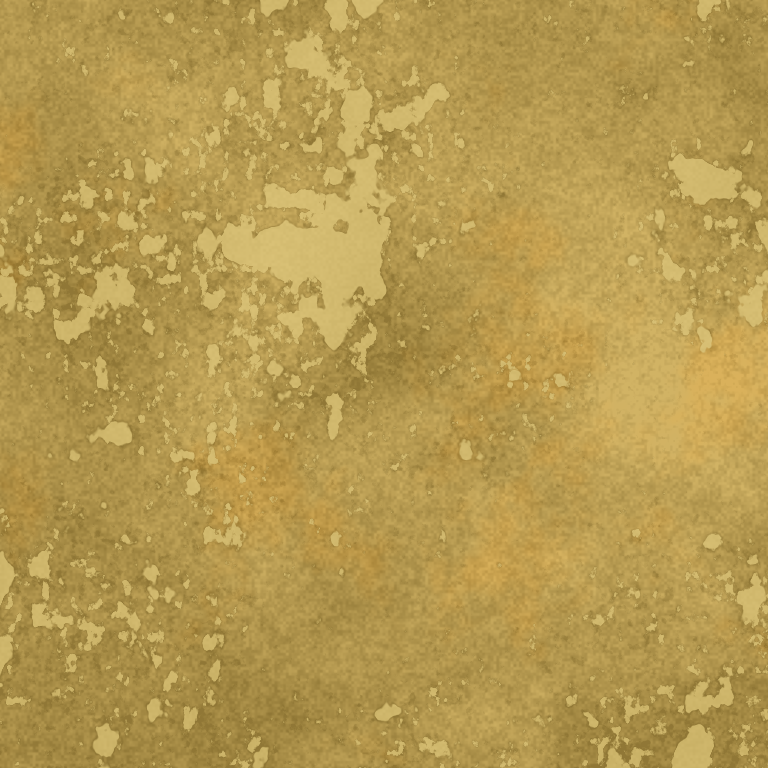
Reproduce this texture procedurally as a WebGL 1 fragment shader.

```glsl
precision highp float;
// Weathered ochre plaster: cloudy stains and fine sandy grain, with pale flaked
// chips gathered in patches. Clouds are fractal value noise; chips are the peaks
// of finer noise, cut at a threshold and outlined by a thin dark rim.

uniform vec2 u_resolution;

const vec3 DARK_OCHRE = vec3(0.60, 0.50, 0.235);
const vec3 LIGHT_OCHRE = vec3(0.775, 0.66, 0.36);
const vec3 CHIP_COLOR = vec3(0.82, 0.725, 0.43);
const vec3 RUST_TINT = vec3(0.035, -0.005, -0.035);

float hash(vec2 p) {
  vec3 q = fract(p.xyx * vec3(0.1031, 0.1030, 0.0973));
  q += dot(q, q.yzx + 33.33);
  return fract((q.x + q.y) * q.z);
}

float valueNoise(vec2 p) {
  vec2 cell = floor(p);
  vec2 f = fract(p);
  vec2 w = f * f * f * (f * (f * 6.0 - 15.0) + 10.0);
  float low = mix(hash(cell), hash(cell + vec2(1.0, 0.0)), w.x);
  float high = mix(hash(cell + vec2(0.0, 1.0)), hash(cell + 1.0), w.x);
  return mix(low, high, w.y);
}

// Fractal noise, normalised to 0..1; each octave is turned to hide the grid.
float fbm(vec2 p, float gain) {
  mat2 turn = mat2(1.6, 1.2, -1.2, 1.6);
  float sum = 0.0;
  float total = 0.0;
  float weight = 1.0;
  for (int i = 0; i < 5; i++) {
    sum += weight * valueNoise(p);
    total += weight;
    weight *= gain;
    p = turn * p + 17.3;
  }
  return sum / total;
}

// Returns chip coverage in x and the dark rim around it in y.
vec2 chipLayer(vec2 p, float scale, float cluster, float threshold, float pixel) {
  float field = fbm(p * scale * vec2(1.1, 0.9) + scale * 3.7, 0.48);
  field += 0.55 * (cluster - 0.5);
  float soft = 0.5 * scale * pixel + 0.004;
  float rimWidth = min(0.0035 * scale, 0.1);
  float chip = smoothstep(threshold - soft, threshold + soft, field);
  float rim = smoothstep(threshold - rimWidth, threshold, field);
  return vec2(chip, rim);
}

void main() {
  vec2 p = gl_FragCoord.xy / u_resolution.y;
  float pixel = 1.0 / u_resolution.y;

  // Broad stains, worn patches and sandy grain
  vec2 warp = vec2(valueNoise(p * 5.0 + 40.0), valueNoise(p * 5.0 + 71.0)) - 0.5;
  float clouds = fbm(p * 3.5 + 0.35 * warp + 8.0, 0.62);
  float cluster = fbm(p * 4.5 + 0.3 * warp + 53.0, 0.55);
  float fineGrain = valueNoise(p * 270.0) - 0.5;
  float coarseGrain = valueNoise(p * 125.0 + 19.0) - 0.5;
  float tone = 0.64 + 1.6 * (clouds - 0.5) - 0.45 * (cluster - 0.5);
  tone += 0.5 * fineGrain + 0.33 * coarseGrain;

  // Small dark pits, denser in the worn patches
  float pitField = fbm(p * 95.0 + 5.0, 0.5) + 0.5 * (cluster - 0.5);
  tone -= 0.35 * smoothstep(0.64, 0.80, pitField);

  // Chips from large flakes down to specks
  float chip = 0.0;
  float rim = 0.0;
  float scale = 13.0;
  for (int i = 0; i < 3; i++) {
    vec2 flake = chipLayer(p + 0.01 * warp, scale, cluster, 0.775, pixel);
    chip = max(chip, flake.x);
    rim = max(rim, flake.y);
    scale *= 2.5;
  }
  tone -= 0.4 * rim;

  vec3 color = mix(DARK_OCHRE, LIGHT_OCHRE, clamp(tone, -0.2, 1.25));
  color += RUST_TINT * smoothstep(0.55, 0.8, fbm(p * 6.0 + 91.0, 0.65));
  vec3 chipShade = CHIP_COLOR + 0.025 * fineGrain + 0.08 * (clouds - 0.5);
  gl_FragColor = vec4(mix(color, chipShade, chip), 1.0);
}
```
